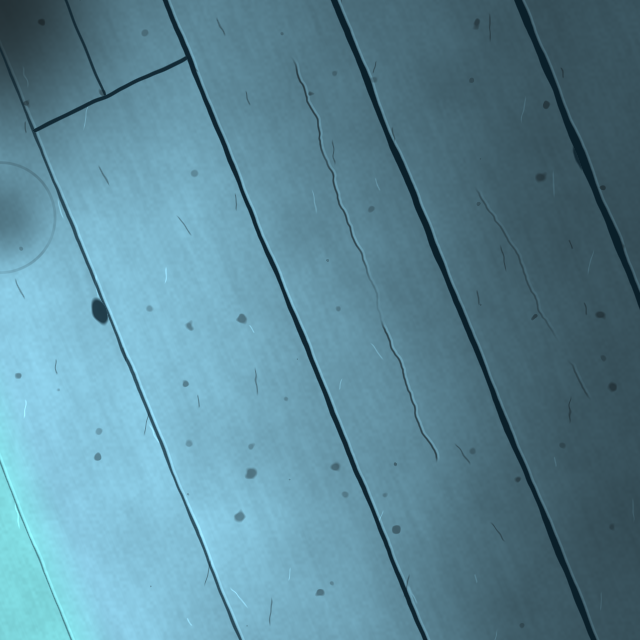
Write a three.js fragment shader that draws this texture.

```glsl
// Worn blue-lit floorboards running diagonally, with dark seams, cracks and specks.
varying vec2 vUv;

float hash(vec2 p) {
  return fract(sin(dot(p, vec2(127.1, 311.7))) * 43758.5453);
}

float noise(vec2 p) {
  vec2 i = floor(p), f = fract(p);
  f = f * f * (3.0 - 2.0 * f);
  return mix(mix(hash(i), hash(i + vec2(1.0, 0.0)), f.x),
             mix(hash(i + vec2(0.0, 1.0)), hash(i + 1.0), f.x), f.y);
}

float fbm(vec2 p) {
  float sum = 0.0, amp = 0.5;
  for (int i = 0; i < 4; i++) {
    sum += amp * noise(p);
    p = p * 2.03 + 7.1;
    amp *= 0.5;
  }
  return sum;
}

float line(float d, float halfWidth) {
  return 1.0 - smoothstep(halfWidth - 0.0012, halfWidth + 0.0014, abs(d));
}

// Broken crack along a board: x is the dark groove, y its lit edge
vec2 crack(vec2 board, vec2 start, vec2 end) {
  float t = (board.y - start.y) / (end.y - start.y);
  float wander = (fbm(vec2(board.y * 22.0, start.x * 50.0)) - 0.47) * 0.022;
  float d = board.x - mix(start.x, end.x, t) - wander;
  float gaps = smoothstep(0.32, 0.6, noise(vec2(board.y * 19.0, start.x * 90.0)));
  float span = smoothstep(0.0, 0.04, t) * (1.0 - smoothstep(0.95, 1.0, t));
  return vec2(line(d, 0.0012), line(d - 0.0035, 0.0014)) * gaps * span;
}

// Soft round specks, one at most in each cell
float specks(vec2 p, float scale, float share) {
  vec2 cell = floor(p * scale);
  vec2 center = 0.25 + 0.5 * vec2(hash(cell), hash(cell + 31.7));
  float radius = mix(0.025, 0.08, hash(cell + 5.3));
  float d = length(fract(p * scale) - center) + (noise(p * 130.0) - 0.5) * 0.06;
  return (1.0 - smoothstep(radius * 0.5, radius * 1.3, d)) * step(hash(cell + 17.9), share);
}

// Short scratches lying roughly along the boards
float scratches(vec2 board) {
  vec2 grid = board * vec2(11.0, 8.0), cell = floor(grid);
  vec2 q = (fract(grid) - 0.3 - 0.4 * hash(cell + 2.1)) / vec2(11.0, 8.0);
  q.x += q.y * (hash(cell + 8.4) - 0.3) + (noise(board * 90.0) - 0.5) * 0.004;
  float reach = mix(0.008, 0.024, hash(cell + 4.6));
  float ends = 1.0 - smoothstep(reach * 0.6, reach, abs(q.y));
  return line(q.x, 0.0009) * ends * step(hash(cell + 9.2), 0.3);
}

void main() {
  vec2 p = vUv;
  vec2 down = vec2(p.x, 1.0 - p.y);
  // Board space: x across the boards, y along them
  vec2 board = vec2(dot(down, vec2(0.927, -0.376)), dot(down, vec2(0.376, 0.927)));

  // Light falling off from the lower left
  float falloff = length((p - vec2(0.08, 0.25)) * vec2(1.0, 0.7));
  vec3 color = mix(vec3(0.56, 0.82, 0.92), vec3(0.22, 0.32, 0.36),
                   smoothstep(0.05, 0.95, falloff));
  float glare = 1.0 - smoothstep(-0.29, -0.2, board.x);
  color = mix(color, vec3(0.53, 0.95, 0.95), 0.75 * glare);

  // Seams widen from left to right
  float seam = 0.0, edge = 0.0, plank = 0.0;
  for (int i = 0; i < 5; i++) {
    float n = float(i);
    float wobble = (fbm(vec2(board.y * 16.0, n * 9.7)) - 0.47) * 0.006;
    float d = board.x + 0.2725 - 0.2558 * n + 0.011 * mod(n, 2.0) + wobble;
    float halfWidth = 0.0009 + 0.0011 * n;
    halfWidth *= 0.75 + 0.5 * noise(vec2(board.y * 24.0, n * 5.0));
    seam = max(seam, line(d, halfWidth) * min(1.0, 0.45 + 0.25 * n));
    edge = max(edge, line(d - halfWidth - 0.003, 0.0012) * (0.3 + 0.15 * n));
    plank += step(0.0, d);
  }

  // End joints on alternate boards, and a split board above the left one
  float oddBoard = step(0.5, mod(plank, 2.0) < 0.5 ? 1.0 : 0.0);
  float joint = board.y - 0.202 + (board.x - 0.09) * 0.06 + (noise(board * 40.0) - 0.5) * 0.003;
  seam = max(seam, line(joint, 0.0028) * oddBoard * 0.9);
  float split = line(board.x - 0.0955 + (noise(board * 25.0) - 0.5) * 0.004, 0.0018);
  seam = max(seam, split * step(joint, 0.0) * 0.8);

  // Board tone, blotches and grain
  color *= 0.98 + 0.04 * hash(vec2(plank, 3.0));
  color *= 0.87 + 0.27 * fbm(p * 6.0 + plank * 3.0);
  color *= 0.96 + 0.08 * fbm(board * vec2(110.0, 9.0));
  color *= 0.975 + 0.05 * noise(p * 190.0);

  // Shadowed corner and a stain with a ring at the left edge
  color = mix(color, vec3(0.10, 0.13, 0.14), 0.85 * exp(-22.0 * dot(down, down * vec2(1.5, 0.9))));
  float stain = length(p - vec2(0.0, 0.66));
  color *= 1.0 - 0.28 * (1.0 - smoothstep(0.0, 0.1, stain));
  color *= 1.0 - 0.2 * line(stain - 0.086, 0.002) * noise(p * 30.0 + 4.0);

  // Wear
  vec2 cracks = crack(board, vec2(0.389, 0.25), vec2(0.351, 1.06));
  cracks = max(cracks, 0.5 * crack(board, vec2(0.575, 0.5), vec2(0.624, 0.95)));
  color *= 1.0 - 0.5 * cracks.x - 0.3 * scratches(board);
  color *= 1.0 + 0.18 * cracks.y + 0.2 * scratches(board + 3.7);
  color *= 1.0 - 0.33 * specks(p, 9.0, 0.33) - 0.2 * specks(p + 0.37, 14.0, 0.15);
  color *= 1.0 + 0.3 * edge;

  // Knots beside two of the seams
  float ragged = (noise(p * 75.0) - 0.5) * 0.5;
  float knot = length((board - vec2(-0.038, 0.512)) / vec2(0.012, 0.024)) + ragged;
  knot = min(knot, length((board - vec2(0.749, 0.565)) / vec2(0.009, 0.026)) + ragged);
  seam = max(seam, 0.8 * (1.0 - smoothstep(0.7, 1.1, knot)));

  gl_FragColor = vec4(mix(color, vec3(0.04, 0.12, 0.16), seam), 1.0);
}
```
